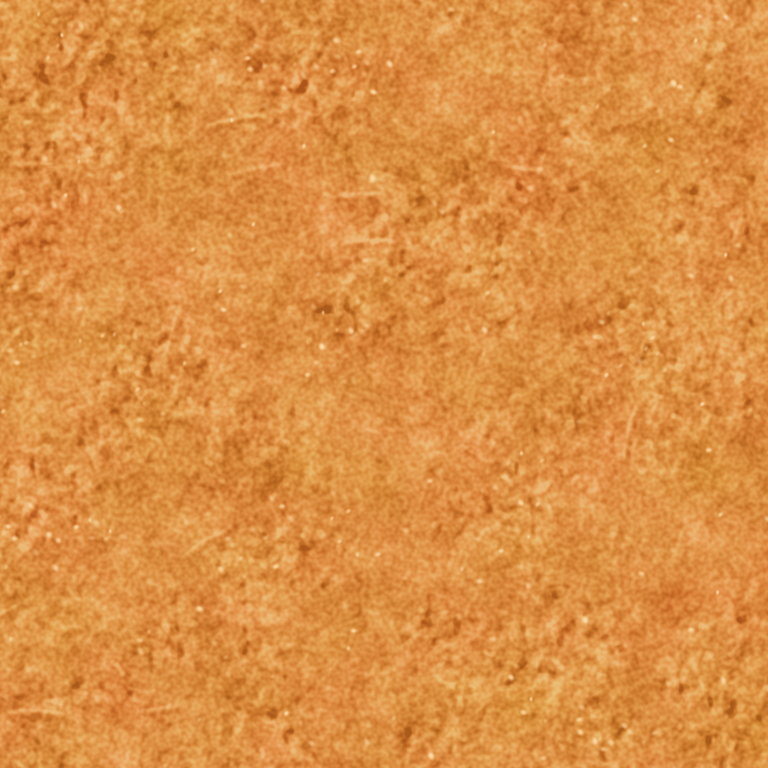
Reproduce this texture procedurally as a Shadertoy shader.

```glsl
// Sunlit orange sandy soil with coarse grains, dark dents, bright specks and straw bits.

vec2 hash2(vec2 p) {
    vec3 q = fract(p.xyx * vec3(0.1031, 0.1030, 0.0973));
    q += dot(q, q.yzx + 33.33);
    return fract((q.xx + q.yz) * q.zy);
}

mat2 rotate(float angle) {
    float c = cos(angle), s = sin(angle);
    return mat2(c, s, -s, c);
}

float cornerSlope(vec2 cell, vec2 corner, vec2 f) {
    float angle = 6.2832 * hash2(cell + corner).x;
    return dot(vec2(cos(angle), sin(angle)), f - corner);
}

// Gradient noise, roughly -0.7 to 0.7
float noise(vec2 p) {
    p += 200.0;
    vec2 cell = floor(p), f = fract(p);
    vec2 u = f * f * f * (f * (f * 6.0 - 15.0) + 10.0);
    float low = mix(cornerSlope(cell, vec2(0, 0), f), cornerSlope(cell, vec2(1, 0), f), u.x);
    float high = mix(cornerSlope(cell, vec2(0, 1), f), cornerSlope(cell, vec2(1, 1), f), u.x);
    return mix(low, high, u.y);
}

// Lumpy ground height, steep diagonal and upright lumps mixed by area
float groundHeight(vec2 p) {
    vec2 warped = p + 0.012 * vec2(noise(p * 16.0), noise(p * 16.0 + 31.0));
    float slanted = noise(rotate(-0.9) * warped * vec2(36.0, 48.0));
    float upright = noise(warped * vec2(58.0, 34.0) + 70.0);
    float area = smoothstep(-0.2, 0.2, noise(p * 4.0 + 44.0));
    return mix(slanted, upright, area) + 0.5 * noise(rotate(0.6) * p * 76.0 + 17.0);
}

// Bright mineral specks, gathered in clusters
float specks(vec2 p) {
    vec2 grid = p * 58.0;
    float glow = 0.0;
    for (int y = -1; y <= 1; y++)
    for (int x = -1; x <= 1; x++) {
        vec2 cell = floor(grid) + vec2(x, y);
        vec2 place = hash2(cell + 51.0), kind = hash2(cell + 137.0);
        float cluster = smoothstep(0.1, 0.5, noise(cell / 7.0 + 5.0));
        float present = step(kind.x, 0.03 + 0.4 * cluster);
        vec2 d = rotate(kind.y * 3.0) * (grid - cell - place);
        float size = mix(0.22, 0.4, kind.y);
        float spot = 1.0 - smoothstep(0.1 * size, size, length(d * vec2(1.0, 0.75)));
        glow = max(glow, present * spot * mix(0.4, 1.0, hash2(cell + 9.0).y));
    }
    return glow;
}

// Thin pale straws with a soft shadow below
float straws(vec2 p) {
    float tone = 0.0;
    for (int i = 0; i < 22; i++) {
        float id = float(i);
        vec2 kind = hash2(vec2(id, 71.0));
        vec2 d = p - hash2(vec2(id, 23.0));
        d = d * rotate(mix(-0.2, 1.4, kind.x));
        d.y += 5.0 * (kind.y - 0.5) * d.x * d.x;
        float span = mix(0.02, 0.05, kind.y);
        float ends = 1.0 - smoothstep(0.4 * span, span, abs(d.x));
        float stem = exp(-d.y * d.y / 0.000009);
        float below = d.y + 0.007;
        float shadow = exp(-below * below / 0.000015);
        tone += ends * (2.4 * stem - 1.6 * shadow) * mix(0.5, 1.0, kind.y);
    }
    return tone;
}

void mainImage(out vec4 fragColor, in vec2 fragCoord) {
    vec2 p = fragCoord / iResolution.y;
    float rough = smoothstep(-0.3, 0.35, noise(p * 5.0 + 60.0) + 0.5 * noise(p * 13.0));

    // Sand grains over broad tonal drift
    float tone = mix(2.1, 2.9, rough) * noise(rotate(0.4) * p * 92.0);
    tone += 2.2 * noise(rotate(1.1) * p * 160.0 + 40.0);
    tone += mix(1.3, 2.7, rough) * noise(rotate(0.8) * p * 40.0 + 8.0);
    tone += 1.8 * noise(rotate(0.5) * p * 19.0 + 21.0);
    tone += 1.5 * noise(rotate(0.3) * p * 8.0 + 3.0);

    // Side-lit lumps, dark dents and pale pebbles, stronger in rough areas
    float height = groundHeight(p);
    float relief = height - groundHeight(p + vec2(-0.006, 0.007));
    tone += mix(0.6, 1.7, rough) * relief;
    tone -= mix(0.9, 3.0, rough) * smoothstep(0.22, 0.6, -height);
    float pebble = noise(rotate(0.9) * p * 62.0 + 25.0);
    tone += mix(0.6, 2.1, rough) * smoothstep(0.2, 0.5, pebble);

    // Scattered details
    float speck = specks(p);
    tone += 0.08 + straws(p) + 1.8 * speck;

    // Warm ramp from brown shade to pale sand
    tone = clamp(tone, -4.2, 3.4);
    vec3 color = vec3(0.865, 0.56, 0.26) + tone * vec3(0.03, 0.05, 0.05);
    color += tone * tone * vec3(-0.004, 0.0, 0.003);

    // Reddish and yellowish patches
    float hue = noise(p * 6.5 + 90.0) + 0.6 * noise(p * 17.0 + 12.0);
    color += max(hue, 0.0) * vec3(0.015, -0.04, -0.005);
    color += max(-hue, 0.0) * vec3(-0.005, 0.025, -0.012);
    color = mix(color, vec3(1.0, 0.9, 0.72), 0.75 * speck * speck);

    fragColor = vec4(clamp(color, 0.0, 1.0), 1.0);
}
```
